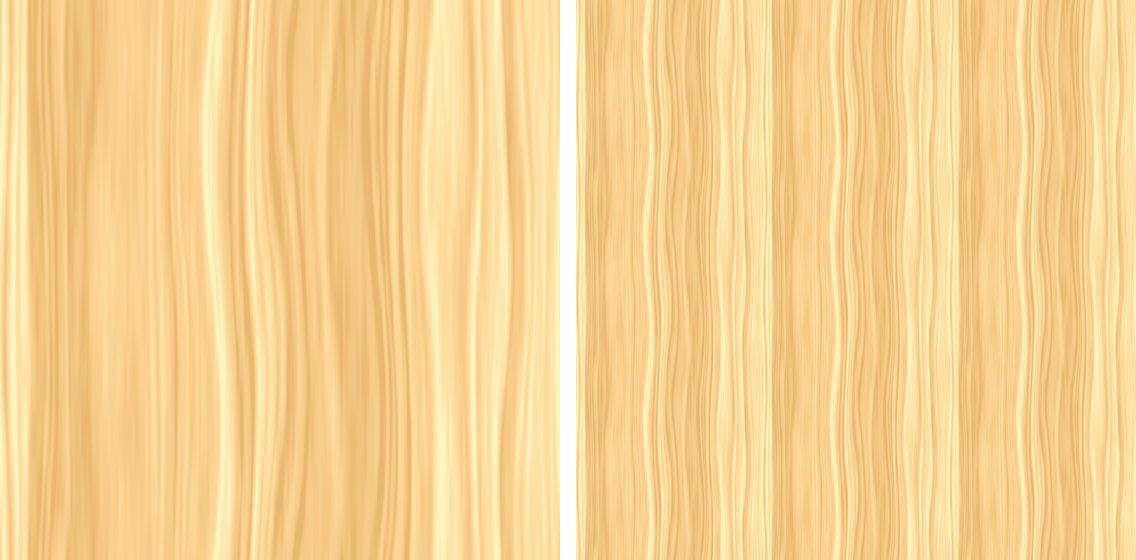
Left, the tile; right, the same tile 3 across and 3 down.
Reproduce this texture procedurally as a Shadertoy shader.

```glsl
const float PI = 3.14159265;
const float TAU = 6.2831853;

float hash(vec2 p) {
    vec3 q = fract(p.xyx * 0.1031);
    q += dot(q, q.yzx + 33.33);
    return fract((q.x + q.y) * q.z);
}

// Value noise in -0.5..0.5 that wraps after "period" cells
float wrapNoise(vec2 p, vec2 period) {
    vec2 cell = floor(p);
    vec2 f = p - cell;
    f = f * f * (3.0 - 2.0 * f);
    vec2 lo = mod(cell, period);
    vec2 hi = mod(cell + 1.0, period);
    float bottom = mix(hash(lo), hash(vec2(hi.x, lo.y)), f.x);
    float top = mix(hash(vec2(lo.x, hi.y)), hash(hi), f.x);
    return mix(bottom, top, f.y) - 0.5;
}

// Fine streaks running along the grain
float streaks(vec2 uv, vec2 count) {
    return wrapNoise(uv * count, count);
}

// Growth bands: one-dimensional wrapped noise across the grain
float bands(float u, float count, float seed) {
    return wrapNoise(vec2(u * count, seed), vec2(count, 64.0));
}

// Cellular lines: one soft line per cell, random in place, width and strength
float lines(float u, float count, float seed) {
    float x = u * count;
    float cell = floor(x);
    float sum = 0.0;
    for (int i = -1; i <= 1; i++) {
        float c = cell + float(i);
        float id = mod(c, count);
        float place = hash(vec2(id, seed));
        float width = mix(0.1, 0.22, hash(vec2(id, seed + 1.0)));
        float strength = hash(vec2(id, seed + 2.0));
        float d = (x - c - place) / width;
        sum += strength * strength * exp(-d * d);
    }
    return sum;
}

// Sine that squeezes and spreads the grain, swaying once per height
float wave(vec2 uv, float count, float center, float slope, float sway, float shift) {
    float phase = TAU * count * (uv.x - center) + sway * sin(TAU * (uv.y + shift));
    return -slope / (TAU * count) * sin(phase);
}

// Coordinate across the grain; where it folds, long closed figures appear
float grain(vec2 uv) {
    float u = uv.x;
    u += wave(uv, 2.0, 0.22, 0.30, 0.25, 0.10);
    u += wave(uv, 3.0, 0.21, 0.30, 0.35, 0.55);
    u += wave(uv, 5.0, 0.20, 0.35, 0.55, 0.30);
    u += wave(uv, 7.0, 0.22, 0.30, 0.80, 0.80);
    u -= 0.022 * sin(TAU * uv.y) * pow(abs(sin(PI * uv.x)), 8.0);
    // Ragged fibre ends
    u += 0.0030 * streaks(uv, vec2(130.0, 6.0));
    return u;
}

// Even ramp from dark tan to pale cream, level 0..5
vec3 woodColor(float level) {
    vec3 tan0 = vec3(0.925, 0.740, 0.470);
    vec3 honey = vec3(0.96, 0.79, 0.53);
    vec3 gold = vec3(0.98, 0.82, 0.57);
    vec3 straw = vec3(0.99, 0.86, 0.61);
    vec3 butter = vec3(0.99, 0.89, 0.66);
    vec3 cream = vec3(1.00, 0.95, 0.73);
    vec3 color = mix(tan0, honey, clamp(level, -0.4, 1.0));
    color = mix(color, gold, clamp(level - 1.0, 0.0, 1.0));
    color = mix(color, straw, clamp(level - 2.0, 0.0, 1.0));
    color = mix(color, butter, clamp(level - 3.0, 0.0, 1.0));
    return mix(color, cream, clamp(level - 4.0, 0.0, 1.15));
}

void mainImage(out vec4 fragColor, in vec2 fragCoord) {
    vec2 uv = fragCoord / iResolution.xy;
    float u = grain(uv);

    // Broad to fine growth bands
    float level = 1.75;
    level += 3.4 * bands(u, 15.0, 3.0);
    level += 3.4 * bands(u, 48.0, 11.0);
    level += 2.3 * bands(u, 125.0, 23.0);

    // Pale and dark ring edges
    level += 4.2 * lines(u, 21.0, 31.0);
    level -= 2.4 * lines(u, 19.0, 43.0);

    // Fibres and faint mottling
    level += 1.3 * streaks(uv, vec2(210.0, 9.0));
    level += 1.0 * streaks(uv, vec2(95.0, 3.0));
    level += 0.6 * streaks(uv, vec2(9.0, 4.0));

    fragColor = vec4(woodColor(level), 1.0);
}
```
